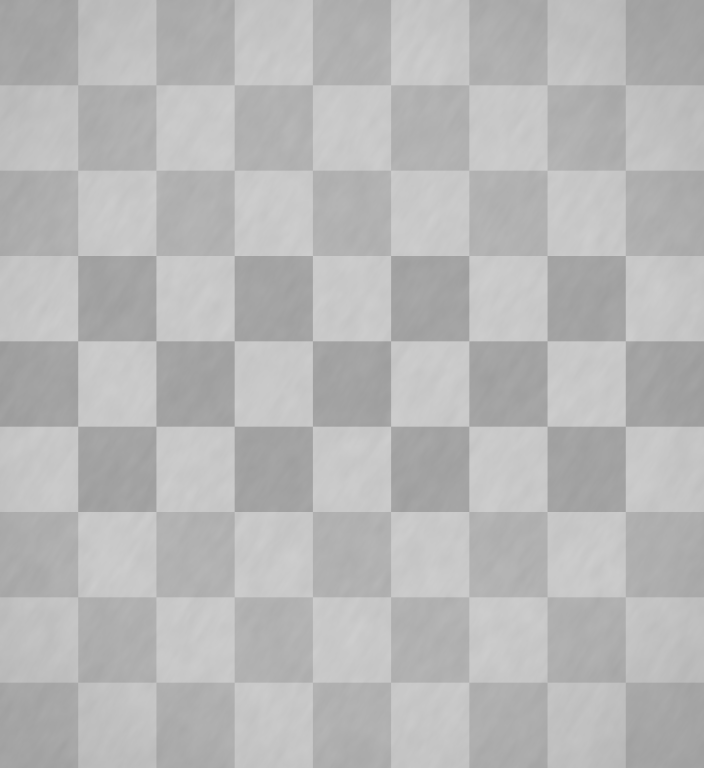
Write a Shadertoy shader that draws this pattern.

```glsl
const float PI = 3.14159265;
const vec2 CELLS = vec2(9.0);
const vec3 LIGHT = vec3(0.785);
const vec3 MID = vec3(0.695);
const vec3 DARK = vec3(0.638);

float hash(vec2 p) {
    vec3 q = fract(vec3(p.xyx) * 0.1031);
    q += dot(q, q.yzx + 33.33);
    return fract((q.x + q.y) * q.z);
}

float valueNoise(vec2 p) {
    vec2 i = floor(p);
    vec2 f = fract(p);
    f = f * f * (3.0 - 2.0 * f);
    float low = mix(hash(i), hash(i + vec2(1, 0)), f.x);
    float high = mix(hash(i + vec2(0, 1)), hash(i + vec2(1, 1)), f.x);
    return mix(low, high, f.y);
}

float fbm(vec2 p) {
    float sum = 0.0;
    float amplitude = 0.5;
    for (int octave = 0; octave < 3; octave++) {
        sum += amplitude * (valueNoise(p) - 0.5);
        p = p * 2.03 + 17.7;
        amplitude *= 0.5;
    }
    return sum;
}

// Signed checker: +1 on cells with an even index sum, -1 on the others
float checker(vec2 cell, vec2 pixel) {
    vec2 wave = clamp(sin(PI * cell) / (0.5 * PI * pixel), -1.0, 1.0);
    return wave.x * wave.y;
}

// Soft-edged interval
float band(float x, float from, float to, float pixel) {
    return clamp(min(x - from, to - x) / pixel + 0.5, 0.0, 1.0);
}

// Slanted brush grain, stretched along its direction
float grain(vec2 p, float angle) {
    vec2 along = vec2(cos(angle), sin(angle));
    vec2 across = vec2(-along.y, along.x);
    vec2 q = vec2(dot(p, along), dot(p, across));
    float strokes = fbm(q * vec2(30.0, 90.0) + 40.0);
    float mottling = fbm(p * 55.0 + 90.0);
    return 0.045 * strokes + 0.022 * mottling;
}

float vignette(vec2 uv) {
    float radius = length(uv - 0.5);
    return 1.0 - 0.085 * smoothstep(0.38, 0.72, radius);
}

void mainImage(out vec4 fragColor, in vec2 fragCoord) {
    vec2 uv = fragCoord / iResolution.xy;
    vec2 p = fragCoord / iResolution.y;
    vec2 cell = uv * CELLS;
    vec2 pixel = CELLS / iResolution.xy;

    // The three middle rows use the deeper grey
    vec3 shade = mix(MID, DARK, band(cell.y, 3.0, 6.0, pixel.y));
    float dark = 0.5 + 0.5 * checker(cell, pixel);
    vec3 color = mix(LIGHT, shade, dark);

    // Paper surface and edge falloff
    color += grain(p, radians(58.0));
    color *= vignette(uv);
    fragColor = vec4(color, 1.0);
}
```
